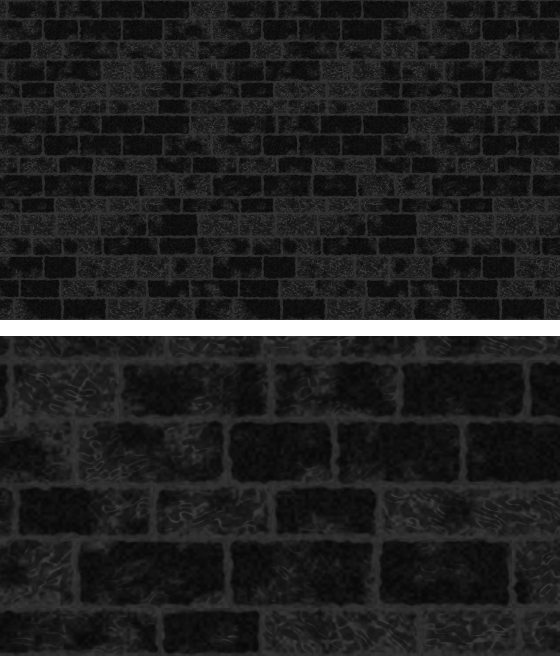
Top: the whole. Bottom: its middle third, enlarged.
Give the GLSL for this texture, as a WebGL 1 fragment shader.

```glsl
precision highp float;
// Black brick wall: sixteen courses of uneven height, each with five bricks
// per horizontal repeat. Joints are jittered on a grid, and every brick gets
// its own grit, slanted scratches and worn patches from value noise.

uniform vec2 u_resolution;

// Lengths are in wall units; the canvas is WALL_HEIGHT units tall.
const float WALL_HEIGHT = 438.0;
const float BRICKS_PER_REPEAT = 5.0;
const float BRICK_PITCH = 60.0;
const float JOINT_JITTER = 0.21;    // in brick pitches
const float MORTAR_WIDTH = 3.2;
const float CORNER_RADIUS = 2.6;
const float EDGE_WOBBLE = 2.0;
const float EDGE_SOFTNESS = 1.0;
const float AGE_SPREAD = 0.5;       // how much wear differs between bricks

const vec3 BRICK_COLOR = vec3(0.030);
const vec3 GRIT_COLOR = vec3(0.046);
const vec3 SCRATCH_COLOR = vec3(0.120);
const vec3 WEAR_COLOR = vec3(0.052);
const vec3 MORTAR_COLOR = vec3(0.180);

// Course heights and joint offsets, top to bottom.
// Courses with the same offset share the same bricks.
const mat4 COURSE_HEIGHT = mat4(
  26.0, 30.0, 26.0, 30.0, 23.0, 22.0, 27.0, 30.0,
  24.0, 32.0, 22.0, 32.0, 26.0, 32.0, 26.0, 30.0);
const mat4 COURSE_OFFSET = mat4(
  10.0, 53.0, 34.0, 11.0, 20.0, 25.0, 10.0, 53.0,
  21.0, 60.0, 20.0, 27.0, 32.0, 58.0, 15.0, 24.0);

float hash(vec2 p) {
  return fract(sin(dot(p, vec2(127.1, 311.7))) * 43758.5);
}

float noise(vec2 p) {
  vec2 i = floor(p);
  vec2 f = fract(p);
  f = f * f * (3.0 - 2.0 * f);
  float low = mix(hash(i), hash(i + vec2(1.0, 0.0)), f.x);
  float high = mix(hash(i + vec2(0.0, 1.0)), hash(i + vec2(1.0)), f.x);
  return mix(low, high, f.y);
}

float fbm(vec2 p) {
  return 0.57 * noise(p) + 0.28 * noise(p * 2.1 + 17.3) + 0.15 * noise(p * 4.4 + 53.6);
}

float roundedBox(vec2 p, vec2 halfSize, float radius) {
  vec2 q = abs(p) - halfSize + radius;
  return length(max(q, 0.0)) + min(max(q.x, q.y), 0.0) - radius;
}

// Position of joint k in a course, in brick pitches.
float jointAt(float k, float offset) {
  float wrapped = mod(k, BRICKS_PER_REPEAT);
  return k + JOINT_JITTER * (2.0 * hash(vec2(wrapped, offset)) - 1.0);
}

// Short, lumpy ridges along a slanted, warped direction.
float scratches(vec2 p, float slant) {
  float c = cos(slant);
  float s = sin(slant);
  vec2 q = mat2(c, s, -s, c) * p;
  q += 4.0 * vec2(noise(p * 0.17), noise(p * 0.17 + 41.0));
  float ridge = 1.0 - abs(2.0 * noise(q * vec2(0.2, 0.42)) - 1.0);
  return smoothstep(0.5, 0.95, ridge);
}

void main() {
  float unitsPerPixel = WALL_HEIGHT / u_resolution.y;
  vec2 p = gl_FragCoord.xy * unitsPerPixel;
  float depth = WALL_HEIGHT - p.y;

  // Find the course.
  float top = 0.0, courseTop = 0.0, height = 1.0, offset = 0.0;
  for (int i = 0; i < 4; i++) {
    for (int j = 0; j < 4; j++) {
      if (depth >= top) {
        courseTop = top;
        height = COURSE_HEIGHT[i][j];
        offset = COURSE_OFFSET[i][j];
      }
      top += COURSE_HEIGHT[i][j];
    }
  }

  // Find the brick between two joints.
  float u = (p.x - offset) / BRICK_PITCH;
  float k = floor(u);
  if (u < jointAt(k, offset)) k -= 1.0;
  else if (u >= jointAt(k + 1.0, offset)) k += 1.0;
  float left = jointAt(k, offset);
  float right = jointAt(k + 1.0, offset);
  vec2 size = vec2((right - left) * BRICK_PITCH, height);
  vec2 local = vec2((u - left) * BRICK_PITCH, depth - courseTop) - 0.5 * size;
  vec2 id = vec2(mod(k, BRICKS_PER_REPEAT), offset);
  float seed = hash(id + 7.3);
  vec2 q = local + vec2(seed, hash(id + 3.9)) * 300.0;

  // Brick outline with a rough edge.
  float d = roundedBox(local, 0.5 * (size - MORTAR_WIDTH), CORNER_RADIUS);
  d += EDGE_WOBBLE * (noise(q * 0.3) - 0.5);
  float soft = max(EDGE_SOFTNESS, 0.7 * unitsPerPixel);
  float face = 1.0 - smoothstep(-soft, soft, d);

  // Some bricks stay nearly black, others wear to grey.
  float grit = noise(q * 0.62);
  float age = AGE_SPREAD * (hash(id + 11.7) - 0.5);
  float wear = smoothstep(0.36, 0.72, fbm(q * 0.055) + age);
  float scratch = scratches(q, 1.4 * (seed - 0.5)) * (0.1 + 0.9 * wear);
  float rim = smoothstep(-6.0, 0.0, d) * wear * grit;

  vec3 brick = BRICK_COLOR + GRIT_COLOR * grit + WEAR_COLOR * wear;
  brick += SCRATCH_COLOR * scratch * (0.2 + 0.8 * grit);
  brick = mix(brick, MORTAR_COLOR, 0.6 * rim);
  vec3 mortar = MORTAR_COLOR * (0.8 + 0.3 * grit + 0.1 * wear);
  gl_FragColor = vec4(mix(mortar, brick, face), 1.0);
}
```
